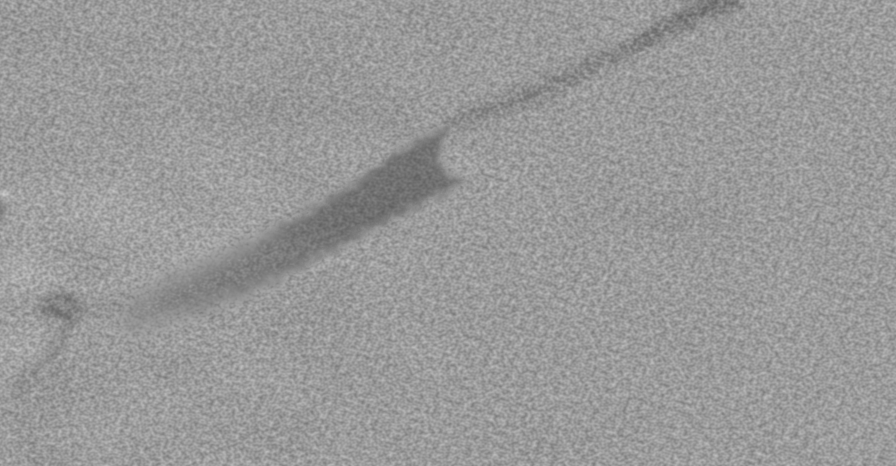
This texture is drawn by a WebGL 2 fragment shader. Its source:

```glsl
#version 300 es
precision highp float;

uniform vec2 u_resolution;
out vec4 fragColor;

// Tones
const float BASE_GREY = 0.607;
const float STREAK_DEPTH = 0.160;
const float TRAIL_DEPTH = 0.135;
const float BLOB_DEPTH = 0.14;
const float MOTTLE_DEPTH = 0.045;

// Grain, in cells per canvas height
const float COARSE_FREQ = 84.0;
const float FINE_FREQ = 163.0;
const float COARSE_GAIN = 0.105;
const float FINE_GAIN = 0.135;
const float GRAIN_IN_SHADOW = 0.6;
const float EDGE_SPECKLE = 0.020;

// Outline of the broad streak, in canvas heights
const int CORNERS = 13;
const vec2 STREAK[CORNERS] = vec2[CORNERS](
    vec2(0.955, 0.724), vec2(0.872, 0.684), vec2(0.750, 0.598),
    vec2(0.625, 0.522), vec2(0.500, 0.455), vec2(0.375, 0.400),
    vec2(0.270, 0.335), vec2(0.290, 0.300), vec2(0.540, 0.378),
    vec2(0.725, 0.472), vec2(0.865, 0.545), vec2(0.990, 0.607),
    vec2(0.935, 0.655));

vec2 gradientAt(ivec2 cell) {
    uint h = uint(cell.x) * 374761u + uint(cell.y) * 668265u;
    h = (h ^ (h >> 13)) * 127413u;
    h = (h ^ (h >> 15)) * 974711u;
    h ^= h >> 16;
    float angle = float(h & 65535u) * 6.28319 / 65536.0;
    return vec2(cos(angle), sin(angle));
}

float gradientNoise(vec2 p) {
    ivec2 cell = ivec2(floor(p));
    vec2 f = fract(p);
    vec2 u = f * f * f * (f * (f * 6.0 - 15.0) + 10.0);
    float a = dot(gradientAt(cell), f);
    float b = dot(gradientAt(cell + ivec2(1, 0)), f - vec2(1, 0));
    float c = dot(gradientAt(cell + ivec2(0, 1)), f - vec2(0, 1));
    float d = dot(gradientAt(cell + ivec2(1, 1)), f - vec2(1, 1));
    return mix(mix(a, b, u.x), mix(c, d, u.x), u.y);
}

float fractalNoise(vec2 p) {
    float sum = 0.0, gain = 0.6;
    for (int i = 0; i < 4; i++) {
        sum += gain * gradientNoise(p);
        p = mat2(1.6, 1.2, -1.2, 1.6) * p + 7.3;
        gain *= 0.55;
    }
    return sum;
}

// Signed distance to the streak outline, negative inside
float streakDistance(vec2 p) {
    float nearest = 10.0, side = 1.0;
    for (int i = 0, j = CORNERS - 1; i < CORNERS; j = i, i++) {
        vec2 edge = STREAK[j] - STREAK[i];
        vec2 w = p - STREAK[i];
        vec2 away = w - edge * clamp(dot(w, edge) / dot(edge, edge), 0.0, 1.0);
        nearest = min(nearest, dot(away, away));
        bvec3 c = bvec3(p.y >= STREAK[i].y, p.y < STREAK[j].y,
                        edge.x * w.y > edge.y * w.x);
        if (all(c) || all(not(c))) side = -side;
    }
    return side * sqrt(nearest);
}

// Soft band from a to b whose half width runs from wa to wb
float band(vec2 p, vec2 a, vec2 b, float wa, float wb) {
    vec2 ab = b - a;
    float t = clamp(dot(p - a, ab) / dot(ab, ab), 0.0, 1.0);
    float w = mix(wa, wb, t);
    return 1.0 - smoothstep(0.1 * w, 1.8 * w, length(p - a - ab * t));
}

float glow(vec2 p, vec2 centre, vec2 radius) {
    vec2 q = (p - centre) / radius;
    return exp(-dot(q, q));
}

void main() {
    vec2 p = gl_FragCoord.xy / u_resolution.y;
    vec2 warped = p + 0.024 * vec2(fractalNoise(p * 36.0), fractalNoise(p * 36.0 + 41.0));

    // Grain, slightly stretched sideways
    vec2 g = mat2(0.94, 0.34, -0.34, 0.94) * (p * vec2(0.85, 1.0));
    float coarse = gradientNoise(g * COARSE_FREQ);
    float fine = gradientNoise(g * FINE_FREQ + 19.7);
    float speckle = coarse + fine;

    // Broad streak, crisp at the tip and dissolving toward the left
    float tipward = smoothstep(0.25, 0.75, p.x);
    float softness = mix(0.040, 0.014, tipward);
    float edge = streakDistance(warped) - EDGE_SPECKLE * mix(1.8, 0.7, tipward) * speckle;
    float streak = 1.0 - smoothstep(-softness, softness, edge);
    streak *= mix(0.48, 1.0, tipward);

    // Thin trail rising to the top edge, patchy along its length
    float trail = 0.55 * band(warped, vec2(0.97, 0.735), vec2(1.16, 0.805), 0.015, 0.024);
    trail = max(trail, 0.7 * band(warped, vec2(1.14, 0.797), vec2(1.36, 0.903), 0.022, 0.016));
    trail = max(trail, band(warped, vec2(1.36, 0.903), vec2(1.56, 1.005), 0.014, 0.030));
    trail *= clamp(0.95 + 0.6 * fractalNoise(p * 22.0 + 5.0) - 0.35 * speckle, 0.0, 1.15);

    // Small broken marks at the left
    vec2 q = warped - vec2(0.132, 0.343);
    float blob = 1.0 - smoothstep(0.45, 1.3, length(q / vec2(0.048, 0.032)));
    blob *= 1.0 - 0.75 * glow(q, vec2(0.010, 0.002), vec2(0.022, 0.010));
    float tail = 0.5 * band(warped, vec2(0.165, 0.325), vec2(0.115, 0.245), 0.015, 0.012);
    tail = max(tail, 0.35 * band(warped, vec2(0.115, 0.245), vec2(0.04, 0.175), 0.014, 0.020));
    tail = max(tail, 0.25 * band(warped, vec2(0.165, 0.325), vec2(0.27, 0.345), 0.014, 0.020));
    blob = max(blob, tail);
    blob *= clamp(0.9 + 1.4 * fractalNoise(p * 30.0 + 11.0), 0.0, 1.2);
    blob = max(blob, glow(p, vec2(0.0, 0.548), vec2(0.014, 0.022)));

    // Broad light and dark patches
    float leftward = 1.0 - smoothstep(0.2, 1.3, p.x);
    float tone = BASE_GREY + MOTTLE_DEPTH * mix(0.5, 1.3, leftward) * fractalNoise(p * vec2(5.0, 8.0) + 3.0);
    tone += 0.030 * glow(p, vec2(0.36, 0.54), vec2(0.26, 0.10));
    tone += 0.055 * glow(p, vec2(0.05, 0.41), vec2(0.09, 0.05));
    tone += 0.050 * glow(p, vec2(0.06, 0.27), vec2(0.07, 0.05));
    tone += 0.120 * glow(p, vec2(0.005, 0.582), vec2(0.016, 0.009));
    tone += 0.030 * glow(p, vec2(0.99, 0.65), vec2(0.05, 0.025));
    tone -= 0.025 * glow(p, vec2(0.68, 0.76), vec2(0.20, 0.05));
    tone -= 0.022 * glow(p, vec2(1.43, 0.53), vec2(0.12, 0.03));

    // Shadows darken the ground and calm its grain
    float shadow = clamp(max(streak, max(trail, blob)), 0.0, 1.0);
    tone += (COARSE_GAIN * coarse + FINE_GAIN * fine) * mix(1.0, GRAIN_IN_SHADOW, shadow);
    tone -= max(STREAK_DEPTH * streak, max(TRAIL_DEPTH * trail, BLOB_DEPTH * blob));
    fragColor = vec4(vec3(clamp(tone, 0.0, 1.0)), 1.0);
}
```
